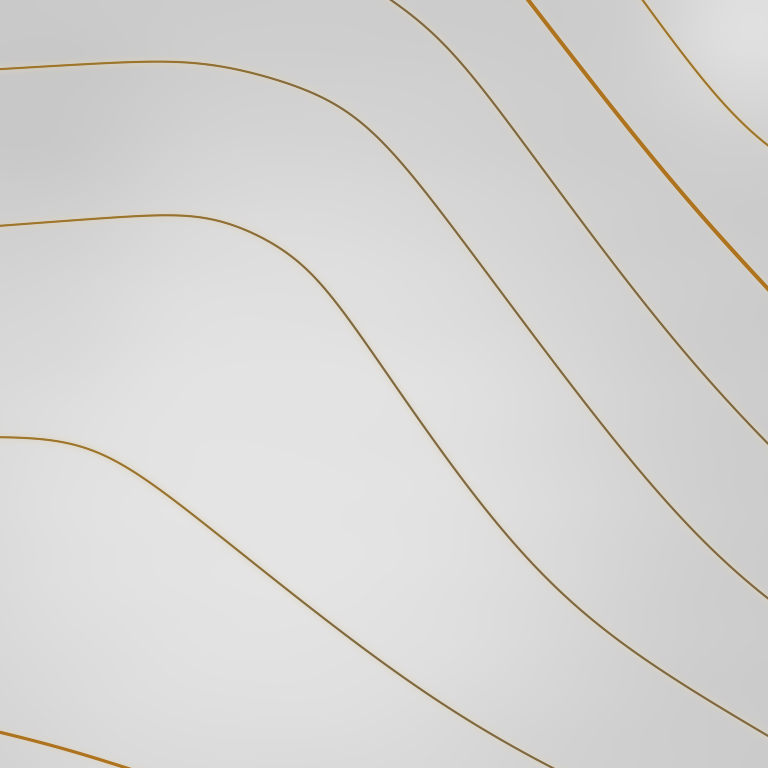
Reproduce this background procedurally as a WebGL 2 fragment shader.

```glsl
#version 300 es
precision highp float;
// Fine gold contour lines sweeping down across a softly lit silver-grey surface.

uniform vec2 u_resolution;
out vec4 fragColor;

const vec3 BRONZE = vec3(0.50, 0.41, 0.25);
const vec3 GOLD = vec3(0.62, 0.46, 0.17);
const vec3 AMBER = vec3(0.68, 0.45, 0.12);
const vec3 HALO = vec3(0.87, 0.83, 0.73);
const vec3 STRAIGHT = vec3(0.0, 0.5, 0.1);

vec2 hashGradient(vec2 cell) {
    float angle = 6.2832 * fract(sin(dot(cell, vec2(127.1, 311.7))) * 4375.85);
    return vec2(cos(angle), sin(angle));
}

float gradientNoise(vec2 p) {
    vec2 i = floor(p), f = fract(p);
    vec2 u = f * f * f * (f * (f * 6.0 - 15.0) + 10.0);
    vec2 e = vec2(1.0, 0.0);
    float low = mix(dot(hashGradient(i), f), dot(hashGradient(i + e), f - e), u.x);
    float high = mix(dot(hashGradient(i + e.yx), f - e.yx),
                     dot(hashGradient(i + e.xx), f - e.xx), u.x);
    return mix(low, high, u.y);
}

// Soft round spot: one at its centre, fading past its radius.
float spot(vec2 p, vec2 centre, float radius, float falloff) {
    return exp(-pow(length(p - centre) / radius, falloff));
}

// Smooth change of slope; bend = (slope change, position, softness).
// Returns the height gained and the slope gained at x.
vec2 bendAt(float x, vec3 bend) {
    float t = (x - bend.y) / bend.z;
    float softRamp = max(t, 0.0) + log(1.0 + exp(-abs(t)));
    return bend.x * vec2(bend.z * softRamp, 1.0 / (1.0 + exp(-t)));
}

// Signed distance to a falling curve: start depth and slope, then three bends.
float curveDistance(vec2 p, float start, float slope, vec3 a, vec3 b, vec3 c) {
    vec2 curve = vec2(start + slope * p.x, slope);
    curve += bendAt(p.x, a) + bendAt(p.x, b) + bendAt(p.x, c);
    return (1.0 - p.y - curve.x) / sqrt(1.0 + curve.y * curve.y);
}

// Lay one line with a faint warm halo over the surface.
vec3 drawLine(vec3 base, float dist, float halfWidth, vec3 tint, float pixel) {
    float d = abs(dist);
    base = mix(base, HALO, 0.45 * exp(-pow(d / 0.006, 2.0)));
    float soft = 0.6 * pixel;
    return mix(base, tint, 1.0 - smoothstep(halfWidth - soft, halfWidth + soft, d));
}

// Broad lighting with very faint horizontal grain.
vec3 surface(vec2 p) {
    float light = 0.795;
    light += 0.10 * spot(p, vec2(0.35, 0.36), 0.48, 3.0);
    light += 0.085 * spot(p, vec2(0.98, 0.97), 0.13, 2.0);
    light -= 0.03 * spot(p, vec2(0.08, 0.82), 0.16, 2.0);
    light -= 0.015 * spot(p, vec2(0.10, 0.57), 0.10, 2.0);
    light += 0.006 * gradientNoise(p * vec2(4.0, 13.0));
    return vec3(light) * vec3(1.0, 0.998, 0.998);
}

void main() {
    vec2 p = gl_FragCoord.xy / u_resolution;
    float pixel = 1.0 / min(u_resolution.x, u_resolution.y);
    vec3 thinTint = mix(GOLD, BRONZE, smoothstep(0.1, 0.5, p.x));
    float thin = 0.0014, thick = 0.0026;
    vec3 color = surface(p);

    // Long S-shaped contours on the left
    float upper = curveDistance(p, 0.090, -0.06, vec3(0.35, 0.267, 0.039),
        vec3(1.08, 0.471, 0.0365), vec3(-0.82, 0.931, 0.078));
    float middle = curveDistance(p, 0.294, -0.075, vec3(0.6, 0.280, 0.0326),
        vec3(1.0, 0.404, 0.026), vec3(-0.95, 0.697, 0.0716));
    float lower = curveDistance(p, 0.568, -0.02, vec3(0.84, 0.124, 0.039),
        vec3(-0.38, 0.599, 0.091), STRAIGHT);
    color = drawLine(color, upper, thin, thinTint, pixel);
    color = drawLine(color, middle, thin, thinTint, pixel);
    color = drawLine(color, lower, thin, thinTint, pixel);

    // Steep contours toward the upper right
    float steep = curveDistance(p, -0.3086, 0.6, vec3(0.8, 0.573, 0.0326),
        vec3(-0.5, 0.911, 0.078), STRAIGHT);
    float corner = curveDistance(p, -1.1703, 1.4, vec3(-0.9, 0.970, 0.039),
        STRAIGHT, STRAIGHT);
    color = drawLine(color, steep, thin, thinTint, pixel);
    color = drawLine(color, corner, thin, GOLD, pixel);

    // Bold amber accents
    float accent = curveDistance(p, -0.8938, 1.3, vec3(-0.25, 0.885, 0.052),
        STRAIGHT, STRAIGHT);
    float foot = curveDistance(p, 0.953, 0.23, vec3(0.1, 0.078, 0.039),
        STRAIGHT, STRAIGHT);
    color = drawLine(color, accent, thick, AMBER, pixel);
    color = drawLine(color, foot, thick * 0.8, AMBER, pixel);

    fragColor = vec4(color, 1.0);
}
```
